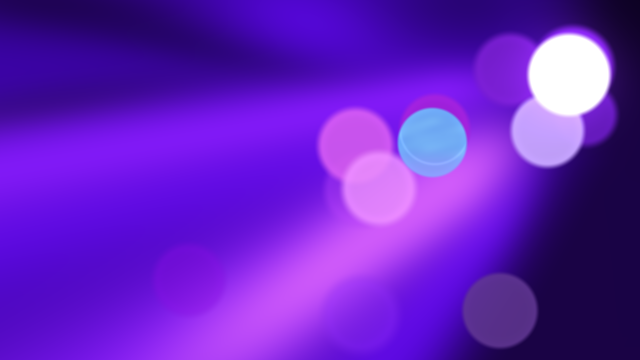
Write a Shadertoy shader that draws this background.

```glsl
const vec3 NIGHT  = vec3(0.10, 0.01, 0.27);
const vec3 INDIGO = vec3(0.13, 0.02, 0.38);
const vec3 BLUE   = vec3(0.23, 0.01, 0.65);
const vec3 ULTRA  = vec3(0.36, 0.03, 0.90);
const vec3 VIOLET = vec3(0.51, 0.10, 0.97);
const vec3 PINK   = vec3(0.83, 0.37, 0.98);

float hash(vec2 p) {
    p = fract(p * vec2(0.1031, 0.1137));
    p += dot(p, p.yx + 33.33);
    return fract((p.x + p.y) * p.x * 7.3);
}

float noise(vec2 p) {
    vec2 i = floor(p), f = fract(p);
    f = f * f * (3.0 - 2.0 * f);
    return mix(mix(hash(i), hash(i + vec2(1, 0)), f.x),
               mix(hash(i + vec2(0, 1)), hash(i + vec2(1, 1)), f.x), f.y);
}

// Tilted Gaussian ellipse
float glow(vec2 p, vec2 center, vec2 radii, float angle) {
    float c = cos(angle), s = sin(angle);
    vec2 q = p - center;
    q = vec2(c * q.x + s * q.y, c * q.y - s * q.x) / radii;
    return exp(-dot(q, q));
}

// Soft ray that widens away from its origin
float beam(vec2 p, vec2 origin, vec2 direction, float width, float spread) {
    vec2 dir = normalize(direction), q = p - origin;
    float along = dot(q, dir);
    float across = q.x * dir.y - q.y * dir.x;
    float w = width + spread * max(along, 0.0);
    return exp(-across * across / (w * w)) * smoothstep(-0.08, 0.28, along);
}

// Translucent lens disc with a faintly brighter rim
vec3 bokeh(vec3 base, vec2 p, vec2 center, float radius, vec3 tint, float alpha, float blur) {
    float d = length(p - center) - radius;
    float mask = 1.0 - smoothstep(-blur, blur, d);
    float rim = exp(-pow((d + blur) / 0.012, 2.0));
    return mix(base, tint * (1.0 + 0.03 * rim), mask * alpha);
}

vec3 backdrop(vec2 p) {
    vec3 col = BLUE;

    // Dim bands on the left, blue haze at the top
    col = mix(col, INDIGO, 0.85 * glow(p, vec2(0.10, 0.69), vec2(0.50, 0.07), 0.15));
    col = mix(col, INDIGO, 0.75 * glow(p, vec2(0.55, 0.88), vec2(0.45, 0.07), -0.25));
    col = mix(col, NIGHT, 0.80 * glow(p, vec2(0.10, 1.00), vec2(0.45, 0.10), -0.10));
    col = mix(col, ULTRA, 0.80 * glow(p, vec2(0.87, 0.94), vec2(0.28, 0.12), -0.25));

    // Darkness beyond the right edge of the rays
    float side = p.x - 1.18 - 0.56 * min(p.y, 0.55);
    col = mix(col, NIGHT, smoothstep(-0.10, 0.24, side));
    col = mix(col, INDIGO, 0.7 * glow(p, vec2(1.30, 1.00), vec2(0.25, 0.14), 0.0));
    col *= 1.0 - 0.5 * glow(p, vec2(1.80, 1.02), vec2(0.22, 0.25), 0.0);

    // Rays fanning out to the left and down
    col = mix(col, ULTRA, 0.85 * beam(p, vec2(1.40, 0.70), vec2(-1.0, -0.25), 0.11, 0.05));
    col = mix(col, VIOLET, 0.97 * beam(p, vec2(1.48, 0.785), vec2(-1.0, -0.175), 0.065, 0.050));
    col = mix(col, ULTRA, 0.90 * beam(p, vec2(1.50, 0.57), vec2(-0.41, -0.55), 0.065, 0.09));
    col = mix(col, VIOLET, 0.97 * beam(p, vec2(1.47, 0.645), vec2(-0.61, -0.405), 0.14, 0.12));
    float pinkRay = beam(p, vec2(1.47, 0.64), vec2(-0.61, -0.42), 0.085, 0.055);
    col = mix(col, PINK, 0.92 * pinkRay * smoothstep(0.05, 0.95, p.x));

    // Warm haze around the middle discs
    col = mix(col, PINK, 0.45 * glow(p, vec2(1.18, 0.47), vec2(0.24, 0.12), 0.6));
    return col;
}

void mainImage(out vec4 fragColor, in vec2 fragCoord) {
    vec2 p = fragCoord / iResolution.y;
    vec3 col = backdrop(p);

    // Faint discs low in the frame
    col = bokeh(col, p, vec2(0.525, 0.222), 0.100, vec3(0.52, 0.05, 0.86), 0.42, 0.014);
    col = bokeh(col, p, vec2(1.002, 0.125), 0.106, vec3(0.55, 0.17, 0.95), 0.40, 0.020);
    col = bokeh(col, p, vec2(1.389, 0.137), 0.104, vec3(0.37, 0.21, 0.56), 0.88, 0.008);

    // Pink group in the middle
    col = bokeh(col, p, vec2(1.005, 0.472), 0.104, vec3(0.70, 0.25, 0.95), 0.40, 0.014);
    col = bokeh(col, p, vec2(0.988, 0.595), 0.104, vec3(0.83, 0.36, 0.93), 0.88, 0.013);
    col = bokeh(col, p, vec2(1.053, 0.477), 0.102, vec3(0.92, 0.57, 0.99), 0.78, 0.014);

    // Cyan disc with fine streaks over a magenta one
    vec2 magentaCenter = vec2(1.208, 0.641), cyanCenter = vec2(1.201, 0.604);
    float streaks = noise(vec2(p.x + p.y, p.y * 3.0 - p.x) * 14.0);
    vec3 cyan = mix(vec3(0.40, 0.66, 0.95), vec3(0.46, 0.74, 0.97), streaks);
    cyan = mix(vec3(0.52, 0.62, 0.97), cyan, smoothstep(0.52, 0.60, p.y));
    col = bokeh(col, p, magentaCenter, 0.097, vec3(0.64, 0.13, 0.84), 0.85, 0.009);
    col = bokeh(col, p, cyanCenter, 0.096, cyan, 0.95, 0.005);
    float innerArc = exp(-pow((length(p - magentaCenter) - 0.097) / 0.004, 2.0));
    float insideCyan = 1.0 - smoothstep(0.088, 0.096, length(p - cyanCenter));
    col += 0.06 * innerArc * insideCyan;

    // Bright cluster at the upper right
    col = bokeh(col, p, vec2(1.417, 0.806), 0.100, vec3(0.47, 0.12, 0.80), 0.88, 0.014);
    col = bokeh(col, p, vec2(1.627, 0.681), 0.086, vec3(0.40, 0.10, 0.74), 0.88, 0.014);
    col = bokeh(col, p, vec2(1.592, 0.814), 0.112, vec3(0.52, 0.13, 0.92), 0.85, 0.014);
    col = bokeh(col, p, vec2(1.521, 0.637), 0.101, vec3(0.77, 0.65, 0.98), 0.94, 0.010);
    col += vec3(0.20, 0.08, 0.30) * glow(p, vec2(1.581, 0.792), vec2(0.13), 0.0);
    col = bokeh(col, p, vec2(1.581, 0.792), 0.114, vec3(1.0), 1.0, 0.009);

    fragColor = vec4(clamp(col, 0.0, 1.0), 1.0);
}
```
